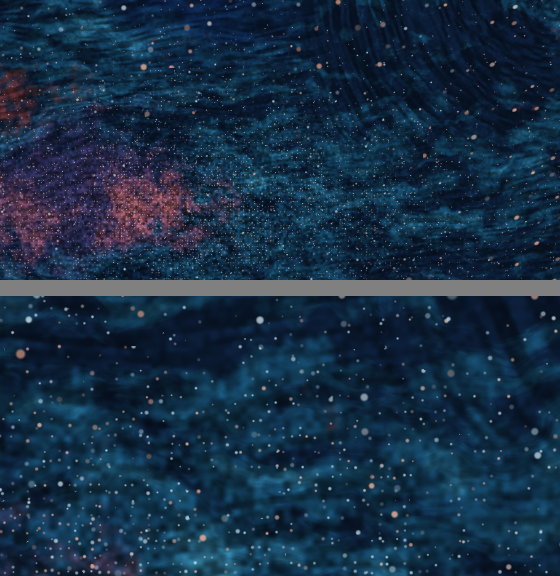
Top, the full canvas; bottom, a detail of the centre.
Reproduce this texture procedurally as a Shadertoy shader.

```glsl
// Dark teal brushwork with a broken rose and violet cloud, dusted with glitter.
// Layered noise makes the paint, stretched noise the bristle marks, and
// jittered grids of soft discs the specks, which swell away from the focus.

const vec3 NAVY = vec3(0.034, 0.088, 0.168);
const vec3 DEEP_TEAL = vec3(0.060, 0.212, 0.310);
const vec3 PALE_TEAL = vec3(0.150, 0.385, 0.490);
const vec3 ROYAL_BLUE = vec3(0.035, 0.105, 0.250);
const vec3 STEEL_BLUE = vec3(0.150, 0.310, 0.450);
const vec3 VIOLET = vec3(0.165, 0.150, 0.300);
const vec3 ROSE = vec3(0.390, 0.225, 0.315);
const vec3 CORAL = vec3(0.560, 0.300, 0.320);
const vec3 RUST = vec3(0.360, 0.155, 0.160);
const vec3 COOL_SPECK = vec3(0.740, 0.850, 0.910);
const vec3 WARM_SPECK = vec3(0.960, 0.660, 0.540);
const float BRISTLE_CONTRAST = 0.60;
const float GRAIN_CONTRAST = 0.85;
const float BOKEH_RADIUS = 0.0105;

float hash(vec2 p) {
    vec3 q = fract(vec3(p.xyx) * 0.1031);
    q += dot(q, q.yzx + 33.33);
    return fract((q.x + q.y) * q.z);
}

float noise(vec2 p) {
    vec2 i = floor(p), f = fract(p);
    f = f * f * (3.0 - 2.0 * f);
    return mix(mix(hash(i), hash(i + vec2(1, 0)), f.x),
               mix(hash(i + vec2(0, 1)), hash(i + vec2(1, 1)), f.x), f.y);
}

float fbm(vec2 p) {
    float sum = 0.0, amp = 0.5;
    for (int i = 0; i < 5; i++) {
        sum += amp * noise(p);
        p = mat2(1.6, 1.2, -1.2, 1.6) * p + 17.3;
        amp *= 0.55;
    }
    return sum;
}

// Soft elliptical patch.
float patchAt(vec2 p, vec2 centre, vec2 radii) {
    vec2 d = (p - centre) / radii;
    return exp(-dot(d, d));
}

// Short level strokes, with curved sweeps in the upper right.
float bristles(vec2 p) {
    float bend = 0.10 * noise(p * 2.3) + 0.03 * noise(p * 9.0);
    float level = noise(vec2(p.x * 16.0, (p.y + bend - 0.10 * p.x) * 105.0));
    vec2 d = p - vec2(1.95, 1.05);
    float sweep = noise(vec2(atan(d.y, d.x) * 7.0, (length(d) + bend) * 90.0));
    float upperRight = smoothstep(0.95, 1.3, p.x) * smoothstep(0.35, 0.6, p.y);
    return smoothstep(0.1, 0.9, mix(level, sweep, upperRight));
}

// One jittered grid of specks: x is brightness, y a random tint.
vec2 specks(vec2 p, float cells, float radius, float density, float tilt, float seed) {
    vec2 id = floor(p * cells);
    vec2 key = id + seed;
    vec2 jitter = 0.3 + 0.4 * vec2(hash(key + 11.7), hash(key + 47.1));
    vec2 d = p - (id + jitter) / cells;
    d = mat2(0.87, -0.5, 0.5, 0.87) * d;
    d.y *= 1.0 + tilt;
    float size = radius * mix(0.45, 1.0, hash(key + 71.3));
    float soft = 0.6 / iResolution.y + 0.25 * size;
    float disc = 1.0 - smoothstep(size - soft, size + soft, length(d));
    float present = step(hash(key + 5.9), density);
    return vec2(disc * present * mix(0.25, 1.0, hash(key + 91.7)), hash(key + 23.3));
}

vec3 addSpecks(vec3 colour, vec2 speck, float warmth) {
    vec3 tint = mix(COOL_SPECK, WARM_SPECK, smoothstep(-0.3, 0.3, warmth - speck.y));
    return mix(colour, tint, 0.85 * speck.x);
}

void mainImage(out vec4 fragColor, in vec2 fragCoord) {
    vec2 p = fragCoord / iResolution.y;
    vec2 w = p + 0.2 * (vec2(fbm(p * 4.0), fbm(p * 4.0 + 31.0)) - 0.55);
    float ragged = fbm(w * vec2(12.0, 30.0) + 5.0) - 0.57;
    float crumbs = fbm(p * 34.0 + 7.0) - 0.57;
    float cloud = fbm(w * 7.0 + 13.0) - 0.57 + 0.6 * crumbs;

    // Light and dark paint
    float light = 0.36 + 0.6 * (fbm(w * vec2(2.5, 5.0) + 3.0) - 0.57) + 1.1 * ragged + 0.45 * crumbs;
    light += 0.22 * patchAt(w, vec2(1.30, 0.53), vec2(0.32, 0.12));
    light += 0.28 * patchAt(w, vec2(0.45, 0.82), vec2(0.35, 0.10));
    light += 0.28 * patchAt(w, vec2(1.05, 0.26), vec2(0.28, 0.22));
    light += 0.24 * patchAt(w, vec2(1.55, 0.26), vec2(0.25, 0.09));
    light -= 0.26 * patchAt(w, vec2(1.75, 0.75), vec2(0.40, 0.20));
    light -= 0.24 * patchAt(w, vec2(0.75, 0.60), vec2(0.25, 0.08));
    light -= 0.22 * patchAt(w, vec2(1.65, 0.07), vec2(0.40, 0.10));
    vec3 colour = mix(NAVY, DEEP_TEAL, smoothstep(0.10, 0.56, light));
    colour = mix(colour, PALE_TEAL, smoothstep(0.48, 1.0, light));
    colour = mix(colour, ROYAL_BLUE, 0.7 * patchAt(w, vec2(0.75, 0.95), vec2(0.30, 0.14)));

    // Coloured cloud, broken up by crumbs of paint
    float violet = patchAt(w, vec2(0.25, 0.27), vec2(0.50, 0.28));
    float rose = patchAt(w, vec2(0.58, 0.25), vec2(0.27, 0.18))
               + 0.75 * patchAt(w, vec2(0.05, 0.15), vec2(0.26, 0.28));
    float rust = patchAt(w, vec2(0.04, 0.66), vec2(0.25, 0.16));
    float core = patchAt(w, vec2(0.59, 0.26), vec2(0.18, 0.14));
    colour = mix(colour, VIOLET, 0.85 * smoothstep(0.2, 0.8, violet + 0.8 * cloud));
    colour = mix(colour, ROSE, 0.9 * smoothstep(0.35, 1.05, rose + 1.5 * cloud));
    colour = mix(colour, CORAL, 0.7 * smoothstep(0.6, 1.3, core + 1.8 * cloud));
    colour = mix(colour, RUST, 0.9 * smoothstep(0.35, 1.05, rust + 1.5 * cloud));
    float streak = patchAt(w, vec2(w.x, 0.02 + 0.17 * w.x), vec2(1.0, 0.035))
                 + patchAt(w, vec2(w.x, 0.49 + 0.28 * w.x), vec2(1.0, 0.045));
    streak *= smoothstep(-0.25, 0.2, ragged) * (1.0 - smoothstep(0.4, 0.9, p.x));
    colour = mix(colour, STEEL_BLUE, 0.65 * streak);

    // Bristle marks and fine grain
    float dust = patchAt(p, vec2(0.62, 0.22), vec2(0.90, 0.38));
    colour *= 1.0 + BRISTLE_CONTRAST * (1.0 - 0.6 * dust) * (bristles(p) - 0.5);
    colour *= 1.0 + GRAIN_CONTRAST * (0.25 + dust) * (noise(p * 115.0) - 0.5);

    // Glitter, fine in the focus and large beyond it
    float warmth = 0.3 + 0.35 * smoothstep(1.1, 1.8, p.x) + 0.3 * rust + 0.25 * rose;
    float blur = clamp(smoothstep(0.5, 0.85, p.y) + smoothstep(1.3, 1.8, p.x), 0.0, 1.0);
    float tilt = 0.6 * smoothstep(1.2, 2.0, p.x);
    float clump = dust * (1.0 + 1.5 * cloud);
    colour = addSpecks(colour, specks(p, 105.0, 0.0019, 0.50 * clump, 0.0, 3.0), warmth);
    colour = addSpecks(colour, specks(p + 0.37, 64.0, 0.0026, 0.34 * clump + 0.03, 0.0, 130.0), warmth);
    colour = addSpecks(colour, specks(p + 0.71, 30.0, 0.0044, 0.16, tilt, 270.0), warmth);
    colour = addSpecks(colour, specks(p + 0.13, 13.0, BOKEH_RADIUS, 0.36 * blur, tilt, 410.0), warmth + 0.2);
    fragColor = vec4(colour, 1.0);
}
```
